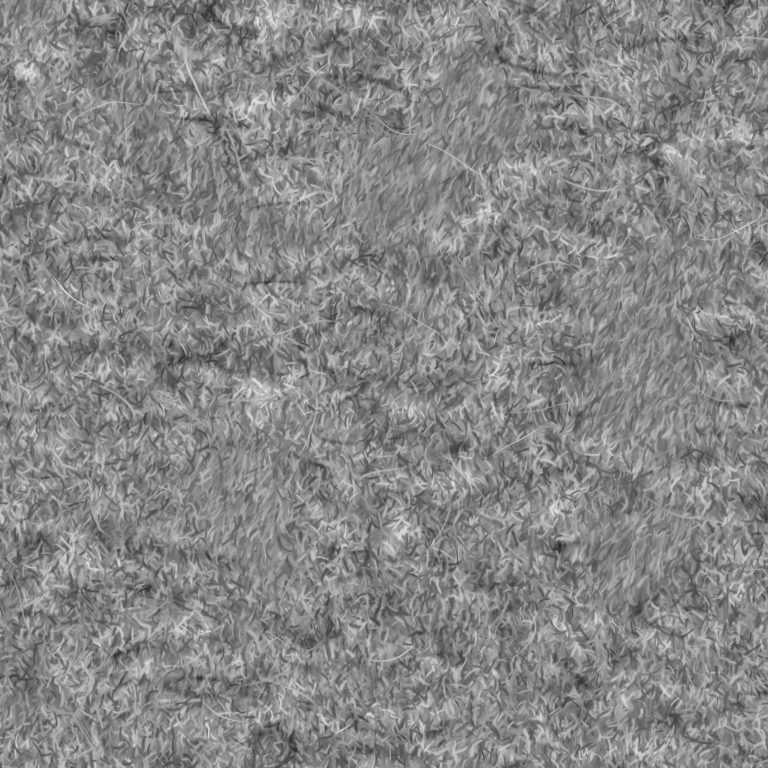
Write a WebGL 2 fragment shader that draws this texture map.

```glsl
#version 300 es
precision highp float;

#define MEAN_TONE 0.532
#define FIBRE_CONTRAST 0.25
#define TUFT_CONTRAST 0.17
#define CREVICE_DEPTH 0.13
#define FIBRE_CELLS 60.0
#define FIBRE_LAYERS 9
#define FIBRE_WIDTH 0.0017
#define STRAND_CELLS 15.0
#define NAP_LEAN 0.42

uniform vec2 u_resolution;
out vec4 fragColor;

// Integer hash: three random values in 0..1 per cell and seed
vec3 hash3(vec2 cell, int seed) {
    uvec3 v = uvec3(ivec3(ivec2(cell) + 64, seed));
    v = v * 1664525u + 1013904223u;
    v.x += v.y * v.z; v.y += v.z * v.x; v.z += v.x * v.y;
    v ^= v >> 16u;
    v.x += v.y * v.z; v.y += v.z * v.x; v.z += v.x * v.y;
    return vec3(v & 0xffffu) / 65535.0;
}

float cornerSlope(vec2 cell, vec2 offset, int seed) {
    float angle = 6.2832 * hash3(cell, seed).x;
    return dot(vec2(cos(angle), sin(angle)), offset);
}

float gradientNoise(vec2 p, int seed) {
    vec2 cell = floor(p), f = fract(p);
    vec2 u = f * f * f * (f * (f * 6.0 - 15.0) + 10.0);
    vec2 e = vec2(1.0, 0.0);
    float low = mix(cornerSlope(cell, f, seed), cornerSlope(cell + e.xy, f - e.xy, seed), u.x);
    float high = mix(cornerSlope(cell + e.yx, f - e.yx, seed), cornerSlope(cell + e.xx, f - e.xx, seed), u.x);
    return mix(low, high, u.y);
}

// Lays one layer of curved, tapered hairs over a tone; one hair per cell
float layFibres(float tone, vec2 uv, float cells, int seed, float width, float density,
                float lean, float spread, vec2 shadeRange) {
    vec2 p = uv * cells + hash3(vec2(0.0), seed).xy;
    vec2 home = floor(p);
    for (int j = -1; j <= 1; j++) {
        for (int i = -1; i <= 1; i++) {
            vec2 cell = home + vec2(i, j);
            vec3 place = hash3(cell, seed);
            vec3 form = hash3(cell, seed + 101);
            vec3 look = hash3(cell, seed + 211);
            float angle = lean + spread * (form.x + form.y - 1.0);
            float c = cos(angle), s = sin(angle);
            vec2 d = p - cell - place.xy;
            d = vec2(c * d.x - s * d.y, s * d.x + c * d.y);
            float along = d.y / mix(0.45, 0.9, form.z);
            float across = d.x + 0.5 * (place.z - 0.5) * (along * along - 0.4);
            float reach = across / (width * cells * mix(0.65, 1.4, look.x));
            float cover = exp(-reach * reach) * (1.0 - smoothstep(0.5, 1.0, abs(along)));
            cover *= step(look.y, density);
            tone = mix(tone, mix(shadeRange.x, shadeRange.y, look.z), 0.88 * cover);
        }
    }
    return tone;
}

void main() {
    vec2 uv = gl_FragCoord.xy / min(u_resolution.x, u_resolution.y);

    // Brushed patches: flatter, with hairs combed one way
    float patchNoise = gradientNoise(uv * vec2(4.2, 3.4), 7) + 0.4 * gradientNoise(uv * 9.0, 8);
    float brushed = smoothstep(0.08, 0.42, patchNoise);
    float sway = 0.9 * gradientNoise(uv * 7.0, 9);
    float lean = mix(sway, NAP_LEAN + 0.3 * sway, brushed);
    float spread = mix(1.75, 0.75, brushed);

    // Soft horizontal tufts and the dark creases between them
    vec2 warp = 0.02 * vec2(gradientNoise(uv * 9.0, 11), gradientNoise(uv * 8.0, 12));
    vec2 q = uv + warp;
    float tuft = gradientNoise(q * vec2(13.0, 25.0), 13)
               + 0.5 * gradientNoise(q * vec2(26.0, 38.0), 14);
    float fold = abs(gradientNoise(q * vec2(7.0, 21.0), 15));
    float foldMask = smoothstep(-0.1, 0.3, gradientNoise(uv * vec2(10.0, 14.0), 16));
    float crease = (1.0 - smoothstep(0.0, 0.13, fold)) * foldMask;
    float relief = TUFT_CONTRAST * tuft - CREVICE_DEPTH * crease + 0.012;
    relief *= 1.0 - 0.65 * brushed;

    // Dense short hairs over a mottled ground
    float fibre = 0.22 * gradientNoise(uv * vec2(120.0, 75.0), 17) - 0.03;
    for (int k = 0; k < FIBRE_LAYERS; k++) {
        fibre = layFibres(fibre, uv, FIBRE_CELLS, 31 + k, FIBRE_WIDTH, 1.0, lean, spread,
                          vec2(-1.0, 1.0) * FIBRE_CONTRAST);
    }

    // Sparse long pale strands
    fibre = layFibres(fibre, uv, STRAND_CELLS, 61, 0.75 * FIBRE_WIDTH, 0.35, lean, 2.4,
                      vec2(0.05, 0.24));

    float contrast = 1.0 + 0.25 * tuft - 0.25 * brushed;
    float tone = clamp(MEAN_TONE + fibre * contrast + relief, 0.12, 0.92);
    fragColor = vec4(vec3(tone), 1.0);
}
```
